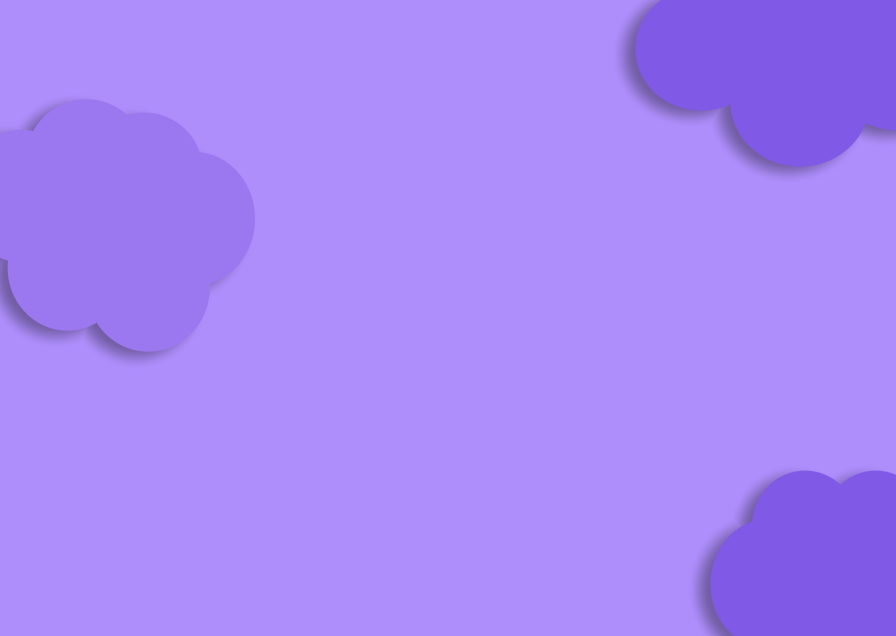
A WebGL 2 fragment shader for this background:

```glsl
#version 300 es
precision highp float;
// Flat paper-cut clouds at the borders of a plain lilac ground.
// Each cloud is a union of ellipse distances; the same distance, shifted
// and softened, gives its drop shadow. Lengths are in canvas heights.

uniform vec2 u_resolution;
out vec4 fragColor;

const vec3 GROUND = vec3(0.680, 0.555, 0.985);
const vec3 PALE_CLOUD = vec3(0.610, 0.470, 0.940);
const vec3 DEEP_CLOUD = vec3(0.500, 0.350, 0.905);
const vec2 SHADOW_OFFSET = vec2(-0.018, -0.009);
const float SHADOW_BLUR = 0.018;
const float SHADOW_STRENGTH = 0.34;

// Lobes: centre xy, radii zw
const int LOBES = 4;
const vec4 LEFT_UPPER[LOBES] = vec4[](
    vec4(0.033, 0.692, 0.095, 0.104), vec4(0.136, 0.749, 0.095, 0.095),
    vec4(0.227, 0.731, 0.092, 0.092), vec4(0.306, 0.656, 0.095, 0.105));
const vec4 LEFT_LOWER[LOBES] = vec4[](
    vec4(0.106, 0.579, 0.094, 0.099), vec4(0.233, 0.548, 0.097, 0.101),
    vec4(0.119, 0.661, 0.092, 0.110), vec4(0.220, 0.652, 0.110, 0.110));
const vec4 TOP_RIGHT[LOBES] = vec4[](
    vec4(1.103, 0.923, 0.104, 0.097), vec4(1.258, 0.842, 0.110, 0.104),
    vec4(1.412, 0.896, 0.110, 0.101), vec4(1.264, 0.963, 0.201, 0.147));
const vec4 LOW_RIGHT[LOBES] = vec4[](
    vec4(1.266, 0.172, 0.084, 0.088), vec4(1.377, 0.172, 0.084, 0.088),
    vec4(1.209, 0.082, 0.092, 0.102), vec4(1.337, 0.066, 0.147, 0.137));

// Approximate signed distance to a near-round ellipse
float ellipseDistance(vec2 p, vec4 lobe) {
    return (length((p - lobe.xy) / lobe.zw) - 1.0) * min(lobe.z, lobe.w);
}

float lobesDistance(vec2 p, vec4 lobes[LOBES]) {
    float d = 1e3;
    for (int i = 0; i < LOBES; i++) d = min(d, ellipseDistance(p, lobes[i]));
    return d;
}

float paleDistance(vec2 p) {
    return min(lobesDistance(p, LEFT_UPPER), lobesDistance(p, LEFT_LOWER));
}

float deepDistance(vec2 p) {
    return min(lobesDistance(p, TOP_RIGHT), lobesDistance(p, LOW_RIGHT));
}

// Coverage of a shape whose edge fades over +-softness
float coverage(float d, float softness) {
    return 1.0 - smoothstep(-softness, softness, d);
}

void main() {
    vec2 p = gl_FragCoord.xy / u_resolution.y;
    float edge = 0.75 / u_resolution.y;

    // Shadows on the ground
    vec2 q = p - SHADOW_OFFSET;
    float shadow = coverage(min(paleDistance(q), deepDistance(q)), SHADOW_BLUR);
    vec3 color = GROUND * (1.0 - SHADOW_STRENGTH * shadow);

    // Clouds over their shadows
    color = mix(color, PALE_CLOUD, coverage(paleDistance(p), edge));
    color = mix(color, DEEP_CLOUD, coverage(deepDistance(p), edge));
    fragColor = vec4(color, 1.0);
}
```
